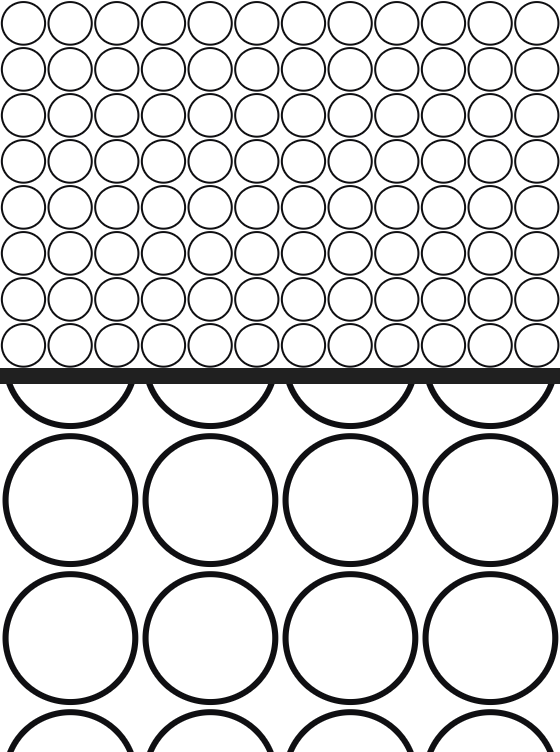
Top, the full canvas; bottom, a detail of the centre.
Write a WebGL 1 fragment shader that draws this pattern.

```glsl
precision highp float;
// Thin dark rings on white, one in each cell of a 12 by 8 grid, nearly touching.
// Each cell evaluates the distance to a circle outline and inks it with an
// antialiased stroke; whole cell counts make the sheet tile.

uniform vec2 u_resolution;

const vec2 CELL_COUNT = vec2(12.0, 8.0);
const vec2 RING_CENTER = vec2(0.503, 0.492);  // within a cell, y upwards
const float OUTER_RADIUS = 0.485;             // in cell units
const float LINE_WIDTH = 0.0435;              // in cell units
const vec3 PAPER_COLOR = vec3(1.0);
const vec3 INK_COLOR = vec3(0.06, 0.06, 0.07);

// Signed distance to a ring, negative inside its stroke.
float ringDistance(vec2 p, float outerRadius, float width) {
  float midRadius = outerRadius - 0.5 * width;
  return abs(length(p) - midRadius) - 0.5 * width;
}

// Fraction of a pixel covered by a shape at the given distance.
float coverage(float signedDistance, float pixelSize) {
  return clamp(0.5 - signedDistance / pixelSize, 0.0, 1.0);
}

void main() {
  // Repeating cell coordinates
  vec2 grid = gl_FragCoord.xy / u_resolution * CELL_COUNT;
  vec2 local = fract(grid) - RING_CENTER;

  // Inked outline
  float pixelSize = CELL_COUNT.y / u_resolution.y;
  float ink = coverage(ringDistance(local, OUTER_RADIUS, LINE_WIDTH), pixelSize);

  gl_FragColor = vec4(mix(PAPER_COLOR, INK_COLOR, ink), 1.0);
}
```
